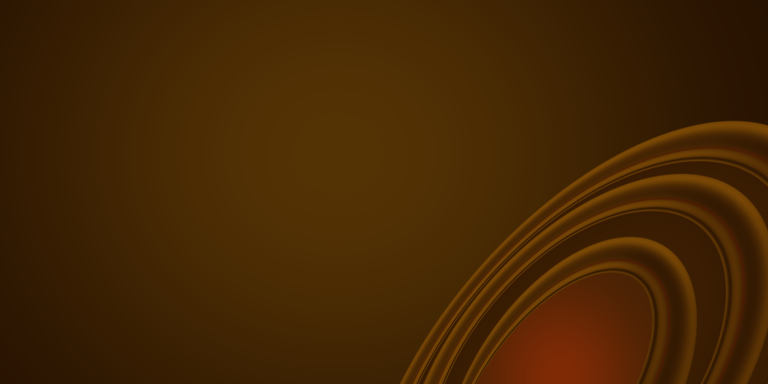
Give the GLSL for this background, as a WebGL 2 fragment shader.

```glsl
#version 300 es
precision highp float;

uniform vec2 u_resolution;
out vec4 fragColor;

const vec3 SHADOW = vec3(0.15, 0.07, 0.005);
const vec3 AMBER = vec3(0.325, 0.195, 0.015);
const vec3 BROWN = vec3(0.23, 0.115, 0.01);
const vec3 GOLD = vec3(0.51, 0.305, 0.02);
const vec3 RUST = vec3(0.30, 0.10, 0.01);
const vec3 EMBER = vec3(0.50, 0.165, 0.02);

// Ellipses: centre.xy, half extents.zw; skew leans each one to the right.
const vec4 OUTER[3] = vec4[3](
    vec4(1.565, 0.000, 0.627, 0.685),
    vec4(1.532, 0.017, 0.487, 0.530),
    vec4(1.482, -0.031, 0.333, 0.414));
const vec4 INNER[3] = vec4[3](
    vec4(1.544, 0.000, 0.531, 0.580),
    vec4(1.505, 0.030, 0.385, 0.420),
    vec4(1.438, -0.020, 0.260, 0.310));
const vec2 SKEW[3] = vec2[3](vec2(0.55, 0.52), vec2(0.50, 0.50), vec2(0.48, 0.60));

// Returns approximate signed distance in x and the outward normal in yz.
vec3 skewedEllipse(vec2 p, vec4 shape, float skew) {
    vec2 u = (p - shape.xy) / shape.zw;
    float k = 1.0 - skew * skew;
    float q = sqrt(max((dot(u, u) - 2.0 * skew * u.x * u.y) / k, 1e-5));
    vec2 slope = (u - skew * u.yx) / (shape.zw * k * q);
    float steepness = max(length(slope), 1e-4);
    return vec3((q - 1.0) / steepness, slope / steepness);
}

float coverage(float dist, float pixel) {
    return 1.0 - smoothstep(-pixel, pixel, dist);
}

float band(float t, float centre, float width) {
    float d = (t - centre) / width;
    return exp(-d * d);
}

vec3 backdrop(vec2 p) {
    float d = length((p - vec2(0.88, 0.60)) / vec2(1.12, 1.0));
    return mix(AMBER, SHADOW, smoothstep(0.05, 1.15, d));
}

// Polished profile, with t running from the outer rim to the inner rim.
vec3 ringColour(float t, vec2 normal) {
    float left = smoothstep(0.55, -0.55, normal.x);
    float top = smoothstep(-0.2, 0.9, normal.y);
    vec3 colour = mix(BROWN, GOLD, 0.22 * left);
    colour = mix(colour, GOLD, band(t, 0.08, 0.17) * (0.45 + 0.4 * top));
    colour = mix(colour, SHADOW, band(t, 0.48, 0.16) * mix(0.35, 0.15, left));
    colour = mix(colour, GOLD, band(t, 0.78, 0.13) * mix(0.40, 0.75, left));
    colour = mix(colour, RUST, band(t, 0.64, 0.035) * 0.7);
    colour = mix(colour, SHADOW, band(t, 0.91, 0.035) * 0.7);
    return mix(colour, GOLD, band(t, 0.98, 0.03) * 0.45);
}

vec3 emberCore(vec2 p) {
    float d = length((p - vec2(1.46, 0.02)) / vec2(0.30, 0.34));
    return mix(EMBER, vec3(0.29, 0.135, 0.015), smoothstep(0.0, 1.0, d));
}

void main() {
    vec2 p = gl_FragCoord.xy / u_resolution.y;
    float pixel = 1.0 / u_resolution.y;
    vec3 colour = backdrop(p);

    // Nested rings, each enclosing a dim hollow.
    for (int i = 0; i < 3; i++) {
        vec3 rim = skewedEllipse(p, OUTER[i], SKEW[i].x);
        vec3 hole = skewedEllipse(p, INNER[i], SKEW[i].y);
        float depth = max(-rim.x, 0.0);
        float t = depth / max(depth + max(hole.x, 0.0), 1e-4);
        vec3 hollow = mix(BROWN, SHADOW, 0.25 * exp(hole.x * 30.0));
        if (i == 2) hollow = emberCore(p);
        vec3 surface = mix(ringColour(t, rim.yz), hollow, coverage(hole.x, pixel));
        colour = mix(colour, surface, coverage(rim.x, pixel));
    }
    fragColor = vec4(colour, 1.0);
}
```
